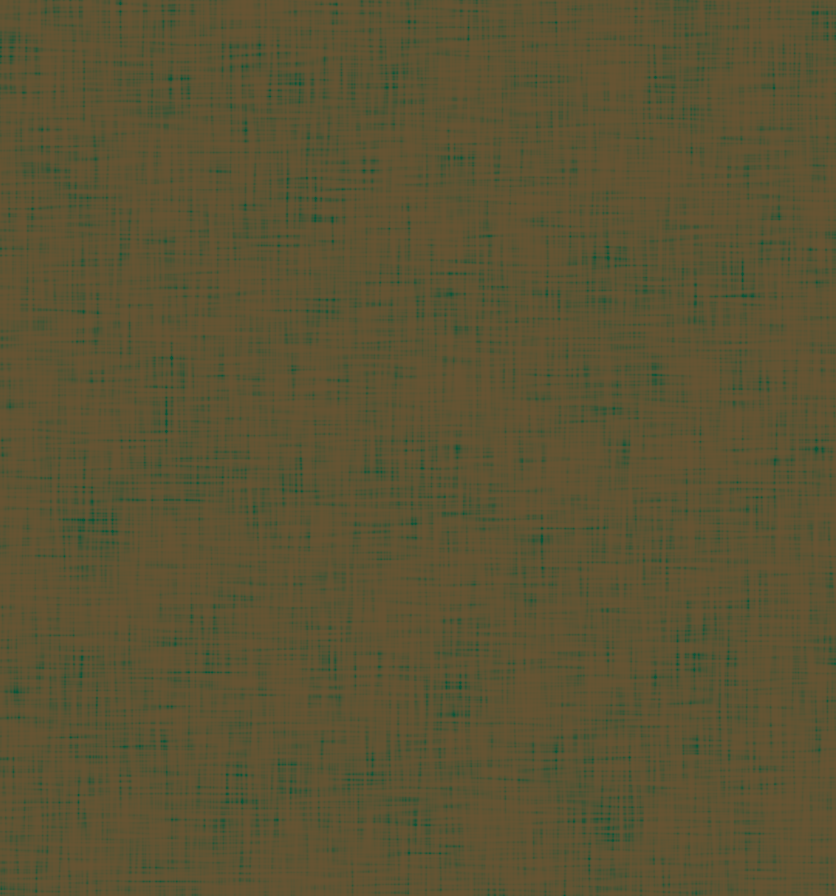
Give the GLSL for this texture, as a WebGL 1 fragment shader.

```glsl
precision highp float;

uniform vec2 u_resolution;

const vec3 CLOTH_BROWN = vec3(0.410, 0.330, 0.200);
const vec3 THREAD_GREEN = vec3(0.040, 0.330, 0.220);
const float BASE_TINT = 0.116;
const float TINT_CONTRAST = 1.42;
const float PATCH_SCALE = 9.0;
const float PATCH_STRENGTH = 0.6;

// Unit gradient for one lattice corner
vec2 cornerGradient(vec2 cell) {
  vec3 q = fract(cell.xyx * vec3(0.1031, 0.1030, 0.0973));
  q += dot(q, q.yzx + 33.33);
  float angle = 6.2832 * fract((q.x + q.y) * q.z);
  return vec2(cos(angle), sin(angle));
}

float gradientNoise(vec2 p) {
  vec2 cell = floor(p);
  vec2 f = p - cell;
  vec2 fade = f * f * f * (f * (f * 6.0 - 15.0) + 10.0);
  float a = dot(cornerGradient(cell), f);
  float b = dot(cornerGradient(cell + vec2(1.0, 0.0)), f - vec2(1.0, 0.0));
  float c = dot(cornerGradient(cell + vec2(0.0, 1.0)), f - vec2(0.0, 1.0));
  float d = dot(cornerGradient(cell + vec2(1.0, 1.0)), f - vec2(1.0, 1.0));
  return mix(mix(a, b, fade.x), mix(c, d, fade.x), fade.y);
}

// Streaks running along the x axis, in a coarse and a fine layer
float threads(vec2 p, float seed) {
  float coarse = gradientNoise(p * vec2(12.0, 193.0) + seed);
  float fine = gradientNoise(p * vec2(22.0, 317.0) + seed * 1.7 + 400.0);
  return coarse + fine;
}

// Share of green showing through the weave, skewed towards faint
float weaveTint(vec2 p) {
  float weft = threads(p, 17.3);
  float warp = threads(p.yx, 731.6);
  float patches = PATCH_STRENGTH * gradientNoise(p * PATCH_SCALE + 57.4);
  return BASE_TINT * exp(TINT_CONTRAST * (weft + warp + patches));
}

void main() {
  vec2 p = gl_FragCoord.xy / u_resolution.y;
  float tint = clamp(weaveTint(p), 0.0, 1.0);
  gl_FragColor = vec4(mix(CLOTH_BROWN, THREAD_GREEN, tint), 1.0);
}
```
